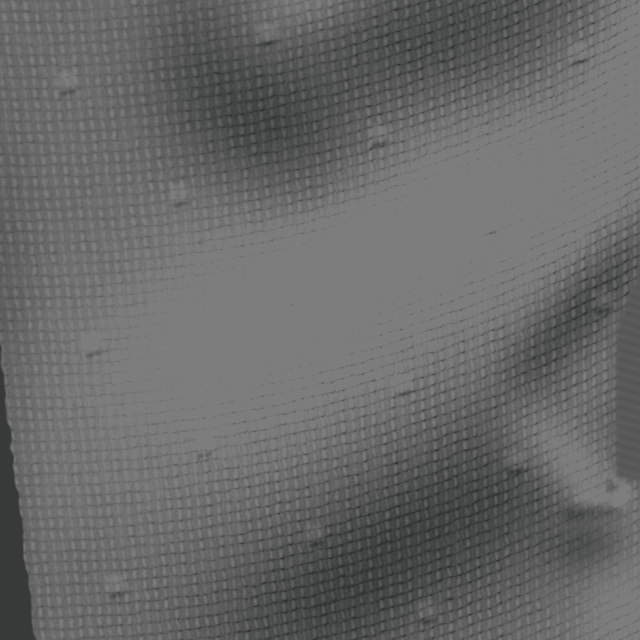
This texture is drawn by a WebGL 2 fragment shader. Its source:

```glsl
#version 300 es
precision highp float;
// Draped grey waffle-knit cloth with soft folds and a lattice of raised knots.
uniform vec2 u_resolution;
out vec4 fragColor;

const vec3 SHADOW_TINT = vec3(0.98, 1.01, 1.005);
const vec3 BACKDROP = vec3(0.215, 0.228, 0.224);
const float WHITE_LIMIT = 0.492;

float hash(vec2 p) {
    vec3 q = fract(vec3(p.xyx) * 0.1031);
    q += dot(q, q.yzx + 33.33);
    return fract((q.x + q.y) * q.z);
}

float noise(vec2 p) {
    vec2 i = floor(p), f = fract(p);
    f = f * f * (3.0 - 2.0 * f);
    return mix(mix(hash(i), hash(i + vec2(1, 0)), f.x),
               mix(hash(i + vec2(0, 1)), hash(i + vec2(1, 1)), f.x), f.y);
}

// Soft rotated ellipse, one at its centre.
float blob(vec2 p, vec2 centre, vec2 radii, float angle) {
    float c = cos(angle), s = sin(angle);
    vec2 d = p - centre;
    vec2 q = vec2(c * d.x + s * d.y, c * d.y - s * d.x) / radii;
    return exp(-dot(q, q));
}

float segmentDistance(vec2 p, vec2 a, vec2 b) {
    vec2 d = b - a;
    return length(p - a - d * clamp(dot(p - a, d) / dot(d, d), 0.0, 1.0));
}

// Broad light and shade of the drapery.
float foldShade(vec2 p) {
    float s = 0.422 - 0.05 * (1.0 - smoothstep(0.0, 0.09, p.x)) * smoothstep(0.95, 0.6, p.y);
    s += 0.145 * blob(p, vec2(0.62, 0.60), vec2(0.50, 0.17), 0.46);
    s += 0.045 * blob(p, vec2(0.36, 0.44), vec2(0.20, 0.18), 0.3);
    s -= 0.135 * blob(p, vec2(0.43, 0.79), vec2(0.15, 0.11), -0.5);
    s -= 0.125 * blob(p, vec2(0.70, 0.95), vec2(0.25, 0.11), 0.25);
    s -= 0.07 * blob(p, vec2(0.31, 0.93), vec2(0.08, 0.13), 0.0);
    s += 0.08 * blob(p, vec2(0.49, 1.00), vec2(0.09, 0.05), 0.3);
    s += 0.10 * blob(p, vec2(1.00, 0.95), vec2(0.08, 0.16), 0.0);
    s -= 0.15 * blob(p, vec2(0.67, 0.17), vec2(0.31, 0.13), 0.42);
    s -= 0.06 * blob(p, vec2(0.48, 0.02), vec2(0.18, 0.10), 0.3);
    s -= 0.15 * blob(p, vec2(0.91, 0.52), vec2(0.19, 0.05), 0.85);
    s += 0.15 * blob(p, vec2(0.89, 0.28), vec2(0.12, 0.05), -0.75);
    s += 0.04 * blob(p, vec2(0.92, 0.38), vec2(0.05, 0.08), 0.0);
    s -= 0.09 * blob(p, vec2(0.92, 0.15), vec2(0.06, 0.04), 0.4);
    s += 0.08 * blob(p, vec2(0.98, 0.05), vec2(0.07, 0.11), -0.4);
    return s;
}

// Tall twin-thread stitches in rising rows, parted by thin broken dark lines.
// Sharpness runs from 0 (blurred) to 1 (crisp).
float knit(vec2 p, float sharpness) {
    float bend = p.y - 0.26 * p.x * p.x + 0.02 * p.x;
    vec2 t = vec2((p.x + 0.11 * p.y * (1.0 - p.x)) * 66.0, bend * 58.0);
    t += 0.22 * (vec2(noise(p * 60.0), noise(p * 60.0 + 31.0)) - 0.5);
    vec2 cell = floor(t), g = fract(t) - 0.5;
    float vary = 0.5 + hash(cell);
    float stitch = exp(-dot(g * g, vec2(16.0, 5.0)));
    float thread = cos(12.566 * g.x + 2.0 * g.y) * (0.4 + 0.6 * hash(cell + 7.0));
    float seam = exp(-pow((abs(g.y) - 0.5) * 9.0, 2.0));
    float pinhole = seam * exp(-30.0 * pow(g.x - 0.12, 2.0));
    float soft = 0.068 * vary * (stitch - 0.38);
    float crisp = 0.019 * thread - 0.03 * seam * vary - 0.065 * vary * pinhole;
    return soft + crisp * mix(0.45, 1.15, sharpness);
}

// Raised knots on a slightly bent lattice, lit from above.
float knots(vec2 p) {
    float sum = 0.0;
    for (int j = -2; j <= 2; j++) {
        for (int i = -2; i <= 2; i++) {
            vec2 k = vec2(i, j);
            vec2 c = vec2(0.454 + 0.175 * k.x - 0.137 * k.y,
                          0.540 - 0.148 * k.x + 0.009 * k.x * k.x
                                - 0.243 * k.y + 0.008 * k.y * k.y);
            vec2 q = (p - c) / vec2(0.016, 0.016);
            float body = 1.0 - smoothstep(0.6, 1.2, pow(dot(q * q, q * q), 0.25));
            sum += body * (0.045 + 0.025 * q.y);
            sum -= 0.12 * blob(p, c + vec2(0.003, -0.016), vec2(0.013, 0.004), 0.25);
        }
    }
    return sum;
}

// Turned hem: bright rolled lip above a dark crease.
float hemCurl(vec2 p) {
    float lip = segmentDistance(p, vec2(0.91, 0.222), vec2(0.957, 0.219));
    float crease = segmentDistance(p, vec2(0.89, 0.197), vec2(0.962, 0.203));
    vec2 d = p - vec2(0.955, 0.232);
    float ring = abs(length(d) - 0.021) / 0.009;
    float turn = smoothstep(-0.005, 0.012, d.x);
    return 0.05 * exp(-pow(lip / 0.013, 2.0)) - 0.09 * exp(-pow(crease / 0.012, 2.0))
         + 0.10 * turn * exp(-ring * ring) - 0.09 * blob(p, vec2(0.956, 0.24), vec2(0.011), 0.0);
}

void main() {
    vec2 p = gl_FragCoord.xy / u_resolution;
    float soft = 1.5 / min(u_resolution.x, u_resolution.y);

    float shade = foldShade(p);
    float detail = 1.0 - 0.6 * blob(p, vec2(0.94, 0.12), vec2(0.10, 0.16), 0.0);
    detail *= 1.0 - 0.6 * blob(p, vec2(0.63, 0.63), vec2(0.34, 0.09), 0.46);
    float sharpness = smoothstep(0.1, 0.6, p.x + 0.3 * (0.5 - p.y));
    shade += knit(p, sharpness) * detail + knots(p) + hemCurl(p) + 0.008;
    shade += 0.035 * (noise(p * 300.0) - 0.5) + 0.015 * (noise(p * 9.0) - 0.5);

    // Distant cloth beyond the right border.
    float rightEdge = 0.962 + 0.045 * smoothstep(0.46, 0.62, p.y);
    float beyond = smoothstep(-0.008, 0.008, p.x - rightEdge) * smoothstep(0.235, 0.265, p.y);
    float distant = 0.345 + 0.012 * sin((p.y + 0.3 * p.x) * 420.0);
    shade = clamp(mix(shade, distant, beyond), 0.2, WHITE_LIMIT);

    // Dark backdrop beyond the ragged left hem.
    vec3 colour = shade * mix(SHADOW_TINT, vec3(1.0), smoothstep(0.24, 0.40, shade));
    float leftEdge = 0.055 - 0.122 * p.y + 0.006 * (noise(vec2(p.y * 70.0, 3.0)) - 0.5);
    colour = mix(BACKDROP, colour, smoothstep(-soft, soft, p.x - leftEdge));
    fragColor = vec4(colour, 1.0);
}
```
